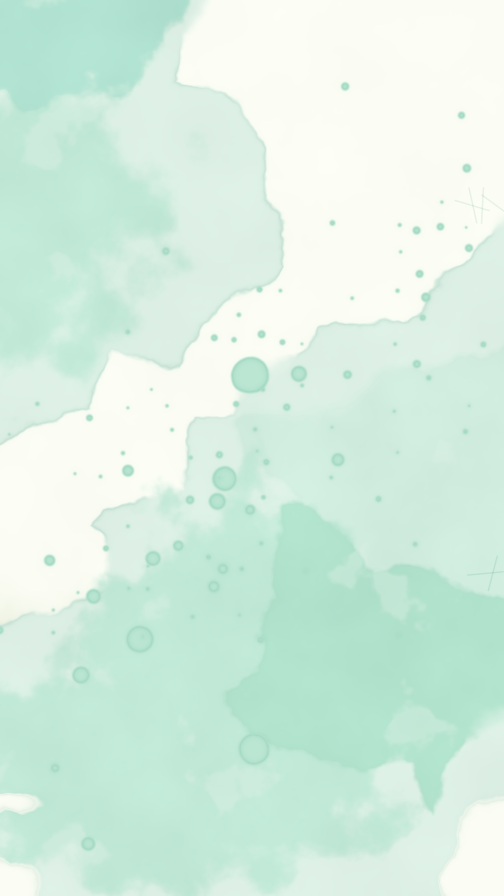
Reproduce this background procedurally as a Shadertoy shader.

```glsl
// Mint watercolour on cream paper: overlapping translucent washes with dried rims.
// Each wash is a coarse polygon distance field, roughened by gradient noise,
// then layered with soft blooms, scattered droplets and fine dry-brush hairs.

// Lengths are in canvas widths; y runs from 0 to about 1.78.
const vec3 PAPER     = vec3(0.985, 0.992, 0.957);
const vec3 CREAM     = vec3(0.930, 0.950, 0.885);
const vec3 PALE      = vec3(0.870, 0.942, 0.900);
const vec3 MIST      = vec3(0.815, 0.927, 0.875);
const vec3 MINT      = vec3(0.758, 0.912, 0.842);
const vec3 DEEP      = vec3(0.695, 0.888, 0.802);
const vec3 RIM_TINT  = vec3(0.085, 0.050, 0.060);
const float CRISP    = 0.0028;  // half width of a sharp edge
const float RIM      = 0.0035;  // width of the dried rim
const float WARP     = 0.065;   // wandering of the outlines
const float MOTTLE   = 0.045;   // pigment variation inside washes

const int N = 12;
const vec2 UPPER[N] = vec2[N](
    vec2(-.1, 1.9), vec2(.43, 1.9), vec2(.41, 1.75), vec2(.35, 1.62),
    vec2(.44, 1.6), vec2(.51, 1.5), vec2(.535, 1.4), vec2(.556, 1.255),
    vec2(.35, 1.07), vec2(.2, 1.09), vec2(.18, .96), vec2(-.1, .84));
const vec2 LOWER[N] = vec2[N](
    vec2(1.1, 1.42), vec2(.81, 1.157), vec2(.625, 1.118), vec2(.52, 1.037),
    vec2(.475, .94), vec2(.39, .95), vec2(.37, .82), vec2(.18, .74),
    vec2(.22, .62), vec2(-.1, .5), vec2(-.1, -.1), vec2(1.1, -.1));
const vec2 RIGHT[N] = vec2[N](
    vec2(1.1, 1.14), vec2(.95, 1.09), vec2(.81, 1.05), vec2(.74, 1.01),
    vec2(.67, .97), vec2(.48, .92), vec2(.51, .86), vec2(.58, .8),
    vec2(.62, .74), vec2(.73, .6), vec2(.9, .5), vec2(1.1, .5));
const vec2 POOL[N] = vec2[N](
    vec2(-.1, .38), vec2(.12, .45), vec2(.26, .6), vec2(.35, .76),
    vec2(.6, .79), vec2(.72, .66), vec2(.8, .3), vec2(.78, .18),
    vec2(.62, .1), vec2(.4, .02), vec2(.15, .06), vec2(-.1, .16));
const vec2 ACCENT[N] = vec2[N](
    vec2(.54, .78), vec2(.62, .78), vec2(.73, .67), vec2(1.1, .56),
    vec2(1.1, .38), vec2(.95, .34), vec2(.86, .16), vec2(.83, .27),
    vec2(.74, .24), vec2(.5, .32), vec2(.45, .42), vec2(.56, .58));

vec2 hash2(vec2 p) {
    vec3 q = fract(p.xyx * vec3(.1031, .1030, .0973));
    q += dot(q, q.yzx + 33.33);
    return fract((q.xx + q.yz) * q.zy);
}

float corner(vec2 cell, vec2 offset) {
    float angle = 6.2832 * hash2(cell + 57.0).x;
    return dot(vec2(cos(angle), sin(angle)), offset);
}

float gradientNoise(vec2 p) {
    vec2 i = floor(p), f = p - i, u = f * f * f * (f * (f * 6. - 15.) + 10.);
    vec2 e = vec2(1, 0);
    return mix(mix(corner(i, f), corner(i + e, f - e), u.x),
               mix(corner(i + e.yx, f - e.yx), corner(i + 1., f - 1.), u.x), u.y);
}

float fbm(vec2 p) {
    float sum = 0., amp = .7;
    for (int i = 0; i < 5; i++, amp *= .5) {
        sum += amp * gradientNoise(p);
        p = mat2(1.6, 1.2, -1.2, 1.6) * p + 7.3;
    }
    return sum;
}

// Signed distance to a closed polygon, negative inside.
float polygon(vec2 p, vec2 v[N]) {
    float d = 1e3, side = 1.;
    for (int i = 0, j = N - 1; i < N; j = i, i++) {
        vec2 e = v[j] - v[i], w = p - v[i];
        d = min(d, length(w - e * clamp(dot(w, e) / dot(e, e), 0., 1.)));
        bvec3 c = bvec3(p.y >= v[i].y, p.y < v[j].y, e.x * w.y > e.y * w.x);
        if (all(c) || all(not(c))) side = -side;
    }
    return side * d;
}

float ellipse(vec2 p, vec2 centre, vec2 radii) {
    return (length((p - centre) / radii) - 1.) * min(radii.x, radii.y);
}

// Lays pigment over a base; sharp edges also get a dried rim.
vec3 wash(vec3 base, vec3 pigment, float d, float softness) {
    float s = max(softness, .8 / iResolution.x);
    float rim = exp(-abs(d + RIM) / RIM) * min(1., CRISP / s);
    return mix(base, pigment, smoothstep(s, -s, d)) - RIM_TINT * rim;
}

// One droplet per occupied cell, densest along the diagonal seam.
vec3 droplets(vec3 col, vec2 p, float size, float amount, float wobble) {
    vec2 cell = floor(p / size), a = hash2(cell + 19. + size * 90.), b = hash2(cell + 71.);
    float r = size * mix(.06, .2, b.x * b.x);
    vec2 centre = (cell + .3 + .4 * a) * size, seam = vec2(.75, .6);
    vec2 w = centre - vec2(.15, .62);
    float away = length(w - seam * clamp(dot(w, seam) / dot(seam, seam), 0., 1.));
    if (b.y > amount * exp(-away * away * 14.)) return col;
    float d = length(p - centre) - r * (1. + wobble);
    return wash(col, mix(MINT, min(col, DEEP), .45), d, CRISP);
}

void mainImage(out vec4 fragColor, in vec2 fragCoord) {
    vec2 p = fragCoord / iResolution.x;
    float rough = fbm(p * 7. + 3.), blotch = fbm(p * 4.5 + 21.);
    vec2 q = p + WARP * vec2(fbm(p * 5.), fbm(p * 5. + 40.));
    float edge = mix(CRISP, .028, smoothstep(.12, .4, gradientNoise(p * 3.5 + 9.)));

    // Paper with a faint cream stain
    vec3 col = PAPER + .012 * blotch;
    col = wash(col, CREAM, ellipse(q, vec2(.02, .5), vec2(.17, .08)) + .08 * rough, .08);

    // Upper wash with its darker blooms
    float upper = polygon(q, UPPER);
    col = wash(col, PALE, upper, edge);
    float bloom = ellipse(q, vec2(.04, 1.34), vec2(.25, .27)) + .22 * rough;
    col = mix(col, MINT, smoothstep(.07, -.06, bloom) * smoothstep(0., -.04, upper));
    col = wash(col, DEEP + vec3(0, 0, .02), ellipse(q, vec2(.08, 1.82), vec2(.28, .25)) + .06 * rough, .012);

    // Lower washes, pale to deep
    float lower = polygon(q, LOWER);
    col = wash(col, PALE, lower, edge);
    col = wash(col, MIST, polygon(q, RIGHT) + .03 * rough, .012 + edge);
    col = wash(col, MINT, polygon(q, POOL) + .17 * rough, .035);
    float bare = min(ellipse(q, vec2(1.03, .03), vec2(.15, .18)),
                 min(ellipse(q, vec2(-.02, .18), vec2(.1, .022)), ellipse(q, vec2(0, .01), vec2(.09, .055))));
    col = wash(col, PAPER, bare, CRISP);
    col = wash(col, DEEP, polygon(q, ACCENT) + .035 * rough, .006 + edge);

    // Uneven pigment and lifted patches, only where there is paint
    float paint = smoothstep(.97, .8, col.r);
    col += paint * MOTTLE * (.6 * blotch + .4 * rough);
    col = mix(col, PALE, .4 * paint * smoothstep(.2, .32, fbm(p * 5.5 + 63.)));

    // Splatter, coarse then fine
    col = droplets(col, p, .19, .45, .25 * rough);
    col = droplets(col, p + .04, .085, .4, .3 * rough);
    col = droplets(col, p, .045, .22, .3 * rough);

    // Dry-brush hairs by the right margin
    for (int i = 0; i < 6; i++) {
        vec2 h = hash2(vec2(i, 5)), w = p - vec2(.93 + .06 * h.x, i < 4 ? 1.37 : .64);
        vec2 hair = .07 * vec2(cos(h.y * 3.), sin(h.y * 3.));
        float d = length(w - hair * clamp(dot(w, hair) / dot(hair, hair), -.5, .5));
        col -= RIM_TINT * smoothstep(CRISP, 0., d);
    }
    fragColor = vec4(clamp(col, 0., 1.), 1);
}
```
